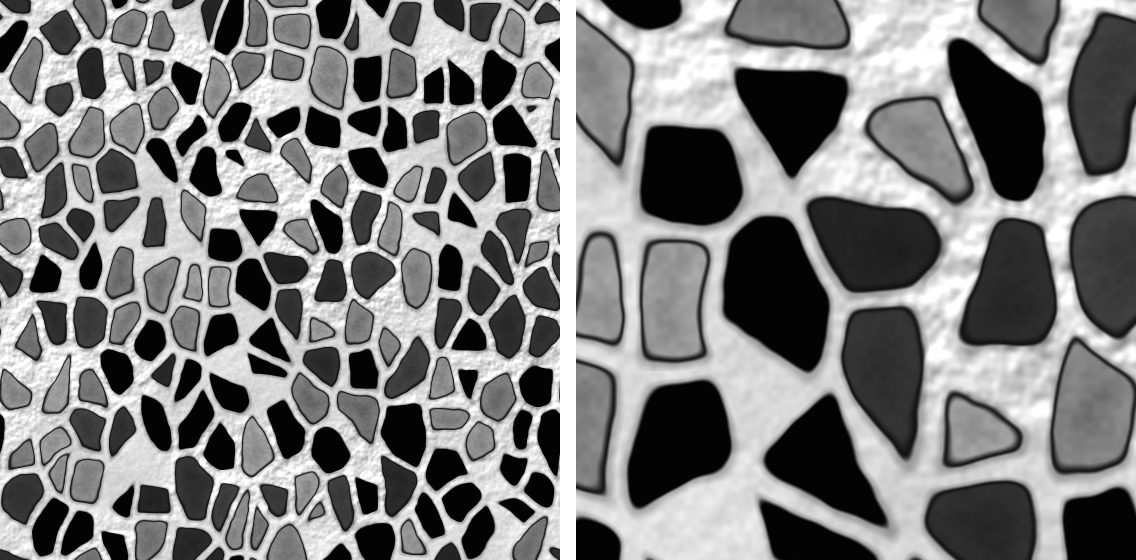
Left: the whole. Right: its middle third, enlarged.
A three.js fragment shader for this texture:

```glsl
// Irregular stone chips, black to mid grey, set in pale rough mortar.
// Stones are stretched, rounded Voronoi cells, each clipped by one random
// line; the mortar is embossed wrapping noise. Everything tiles.

varying vec2 vUv;

const vec2 GRID = vec2(16.0, 11.0);    // stones across and up
const float JITTER = 0.80;             // scatter of the cell seeds
const float ROUNDING = 0.0032;         // corner radius scale
const vec2 INSET = vec2(0.0045, 0.0085); // half width of the joints
const vec2 CUT = vec2(0.010, 0.050);   // clipping line, distance from seed
const float EDGE = 0.0013;             // edge softness
const float BLACK_SHARE = 0.31;
const float DARK_SHARE = 0.27;
const float BLACK_TONE = 0.012;
const vec2 DARK_TONE = vec2(0.13, 0.24);
const vec2 GREY_TONE = vec2(0.42, 0.58);
const float RIM_TONE = 0.07;           // dark outline of the grey stones
const float MORTAR_SHADE = 0.64;       // mortar beside a stone
const float MORTAR_LIGHT = 0.86;       // mortar in the open
const vec2 LIGHT_STEP = vec2(-0.0012, 0.0016);

vec2 hash2(vec2 p) {
  vec3 a = fract(p.xyx * vec3(0.1031, 0.1030, 0.0973));
  a += dot(a, a.yzx + 33.33);
  return fract((a.xx + a.yz) * a.zy);
}

// Value noise that wraps after a whole number of cells
float noise(vec2 uv, vec2 cells) {
  vec2 p = uv * cells;
  vec2 i = floor(p);
  vec2 f = p - i;
  f = f * f * (3.0 - 2.0 * f);
  float a = hash2(mod(i, cells) + 71.0).x;
  float b = hash2(mod(i + vec2(1.0, 0.0), cells) + 71.0).x;
  float c = hash2(mod(i + vec2(0.0, 1.0), cells) + 71.0).x;
  float d = hash2(mod(i + 1.0, cells) + 71.0).x;
  return mix(mix(a, b, f.x), mix(c, d, f.x), f.y);
}

float mortarHeight(vec2 uv) {
  return 0.55 * noise(uv, vec2(46.0, 58.0))
       + 0.30 * noise(uv, vec2(97.0, 113.0))
       + 0.15 * noise(uv, vec2(210.0));
}

vec2 seedOf(vec2 cell) {
  return 0.5 + JITTER * (hash2(mod(cell, GRID)) - 0.5);
}

// Signed distance to the stone, positive inside, in canvas units
float stoneDistance(vec2 uv, out vec2 id, out vec2 fromSeed) {
  vec2 q = uv * GRID;
  vec2 base = floor(q);
  vec2 f = q - base;

  // Nearest seed
  vec2 home = vec2(0.0);
  vec2 toHome = vec2(0.0);
  float best = 1e5;
  for (int y = -1; y <= 1; y++) {
    for (int x = -1; x <= 1; x++) {
      vec2 c = vec2(float(x), float(y));
      vec2 r = c + seedOf(base + c) - f;
      float len2 = dot(r, r);
      if (len2 < best) { best = len2; home = c; toHome = r; }
    }
  }
  id = mod(base + home, GRID);
  fromSeed = -toHome / GRID;

  // Rounded intersection of the cell borders
  float sum = 0.0;
  for (int y = -2; y <= 2; y++) {
    for (int x = -2; x <= 2; x++) {
      vec2 c = home + vec2(float(x), float(y));
      vec2 r = c + seedOf(base + c) - f;
      vec2 n = r - toHome;
      if (dot(n, n) > 1e-4) {
        float border = dot(0.5 * (r + toHome), n) / length(n * GRID);
        sum += exp(-border / ROUNDING);
      }
    }
  }

  // Random clipping line makes wedges and teardrops
  vec2 h = hash2(id + 131.0);
  float angle = 6.28318 * h.x;
  float clip = mix(CUT.x, CUT.y, h.y) - dot(fromSeed, vec2(cos(angle), sin(angle)));
  sum += exp(-clip / ROUNDING);

  return -ROUNDING * log(sum) - mix(INSET.x, INSET.y, hash2(id + 57.0).x);
}

void main() {
  // Slightly bent outlines
  vec2 bend = vec2(noise(vUv, vec2(23.0)), noise(vUv, vec2(27.0))) - 0.5;
  vec2 chip = vec2(noise(vUv, vec2(90.0)), noise(vUv, vec2(84.0))) - 0.5;
  vec2 id, fromSeed;
  float d = stoneDistance(vUv + 0.012 * bend + 0.0018 * chip, id, fromSeed);
  float below = smoothstep(0.005, -0.025, fromSeed.y);

  // Mortar: shaded joints, broad stains, patches of rough relief
  float rough = smoothstep(0.32, 0.72, noise(vUv, vec2(5.0, 6.0)));
  float relief = mortarHeight(vUv - LIGHT_STEP) - mortarHeight(vUv + LIGHT_STEP);
  float mortar = mix(MORTAR_SHADE, MORTAR_LIGHT, smoothstep(0.0, mix(0.004, 0.007, below), -d));
  mortar += 0.10 * (noise(vUv, vec2(14.0)) - 0.5) + 0.04 * rough;
  mortar += relief * mix(0.22, 1.1, rough);
  mortar += 0.05 * (noise(vUv, vec2(250.0)) - 0.5);

  // Stone face: flat black, or grey with grain and a dark rim
  vec2 pick = hash2(id + 211.0);
  float tone = mix(GREY_TONE.x, GREY_TONE.y, pick.y);
  if (pick.x < BLACK_SHARE + DARK_SHARE) tone = mix(DARK_TONE.x, DARK_TONE.y, pick.y);
  float grain = noise(vUv, vec2(60.0)) + noise(vUv, vec2(230.0)) - 1.0;
  float face = tone * (1.06 + 0.12 * grain - 0.14 * smoothstep(0.006, 0.024, d));
  face = mix(RIM_TONE, face, smoothstep(0.0005, mix(0.0035, 0.006, below), d));
  if (pick.x < BLACK_SHARE) face = BLACK_TONE;

  float value = mix(mortar, face, smoothstep(-EDGE, EDGE, d));
  gl_FragColor = vec4(vec3(clamp(value, 0.0, 1.0)), 1.0);
}
```
